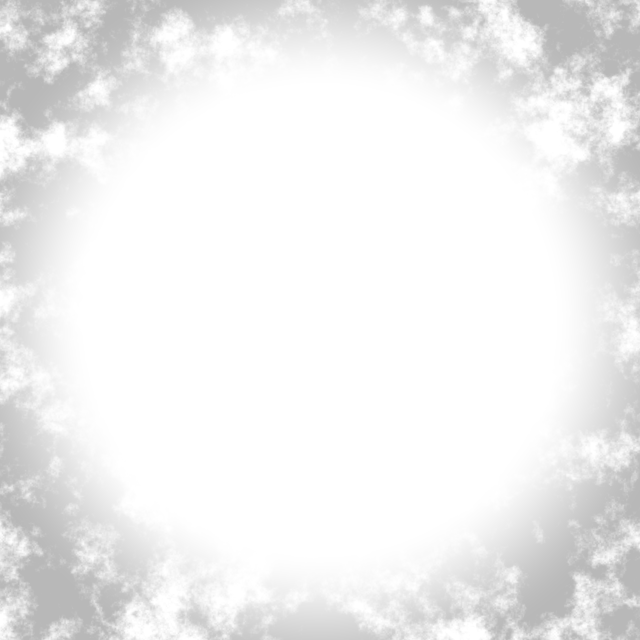
Write a WebGL 1 fragment shader that draws this background.

```glsl
precision highp float;
// White round glow fading into a frosty, mottled grey border.
uniform vec2 u_resolution;

// Random value per lattice cell, without sine
float hash(vec2 cell) {
  vec3 p = fract(vec3(cell.xyx) * 0.1031);
  p += dot(p, p.yzx + 33.33);
  return fract((p.x + p.y) * p.z);
}

float valueNoise(vec2 p) {
  vec2 cell = floor(p);
  vec2 f = fract(p);
  f = f * f * (3.0 - 2.0 * f);
  float bottom = mix(hash(cell), hash(cell + vec2(1.0, 0.0)), f.x);
  float top = mix(hash(cell + vec2(0.0, 1.0)), hash(cell + vec2(1.0, 1.0)), f.x);
  return mix(bottom, top, f.y);
}

// Rough layered noise, normalised to 0..1
float frostNoise(vec2 p) {
  float sum = 0.0;
  float total = 0.0;
  float weight = 1.0;
  for (int octave = 0; octave < 6; octave++) {
    sum += weight * valueNoise(p);
    total += weight;
    weight *= 0.7;
    // Turn each layer to hide the lattice
    p = mat2(1.6, 1.2, -1.2, 1.6) * p + 17.3;
  }
  return sum / total;
}

void main() {
  vec2 uv = gl_FragCoord.xy / u_resolution;

  // Frost: white flakes over grey
  float flakes = smoothstep(0.42, 0.72, frostNoise(uv * 13.0 + 5.0));
  float frost = mix(0.72, 1.0, flakes);

  // Soft round white centre
  float border = smoothstep(0.36, 0.58, distance(uv, vec2(0.5)));
  gl_FragColor = vec4(vec3(mix(1.0, frost, border)), 1.0);
}
```
